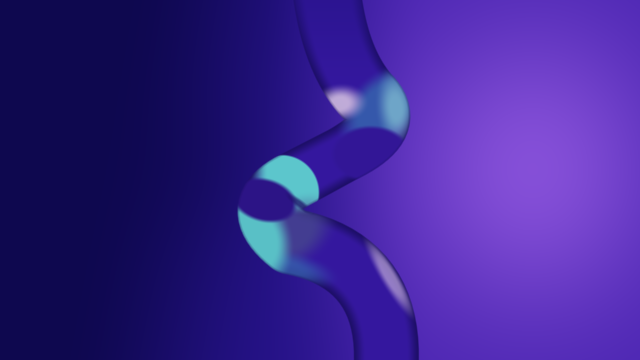
This background is drawn by a WebGL 1 fragment shader. Its source:

```glsl
precision highp float;
uniform vec2 u_resolution;

const vec3 NIGHT = vec3(0.055, 0.030, 0.310);
const vec3 INDIGO = vec3(0.145, 0.070, 0.530);
const vec3 VIOLET = vec3(0.285, 0.140, 0.690);
const vec3 LILAC = vec3(0.520, 0.310, 0.845);
const vec3 GLASS = vec3(0.205, 0.092, 0.620);
const vec3 GLASS_RIM = vec3(0.110, 0.055, 0.400);
const vec3 CYAN = vec3(0.360, 0.775, 0.800);
const vec3 TEAL = vec3(0.210, 0.390, 0.680);
const vec3 SMOKE = vec3(0.280, 0.290, 0.550);
const vec3 PEARL = vec3(0.780, 0.700, 0.860);

// Signed distance to a capsule whose radius runs from ra to rb
float capsule(vec2 p, vec2 a, vec2 b, float ra, float rb) {
  vec2 ab = b - a;
  float h = clamp(dot(p - a, ab) / dot(ab, ab), 0.0, 1.0);
  return length(p - a - ab * h) - mix(ra, rb, h);
}

vec2 bezier(vec2 a, vec2 b, vec2 c, float t) {
  return mix(mix(a, b, t), mix(b, c, t), t);
}

// Curved tube assembled from short capsules
float tube(vec2 p, vec2 a, vec2 b, vec2 c, float ra, float rb) {
  const float STEPS = 20.0;
  float d = 10.0;
  vec2 last = a;
  for (float i = 1.0; i <= STEPS; i++) {
    vec2 next = bezier(a, b, c, i / STEPS);
    float r0 = mix(ra, rb, (i - 1.0) / STEPS);
    float r1 = mix(ra, rb, i / STEPS);
    d = min(d, capsule(p, last, next, r0, r1));
    last = next;
  }
  return d;
}

float ribbon(vec2 p) {
  vec2 upperJoin = vec2(1.0185, 0.734);
  vec2 middleStart = vec2(0.949, 0.569);
  vec2 middleEnd = vec2(0.815, 0.498);
  vec2 lowerJoin = vec2(0.810, 0.329);
  float d = tube(p, vec2(0.905, 1.046), vec2(0.926, 0.838), upperJoin, 0.095, 0.091);
  d = min(d, tube(p, upperJoin, vec2(1.113, 0.653), middleStart, 0.091, 0.079));
  d = min(d, capsule(p, middleStart, middleEnd, 0.079, 0.081));
  d = min(d, tube(p, middleEnd, vec2(0.681, 0.424), lowerJoin, 0.081, 0.092));
  return min(d, tube(p, lowerJoin, vec2(1.093, 0.273), vec2(1.072, -0.03), 0.092, 0.090));
}

// Rotated ellipse mask with a feathered border
float softEllipse(vec2 p, vec2 center, vec2 radii, float angle, float feather) {
  float c = cos(angle), s = sin(angle);
  vec2 q = p - center;
  q = vec2(c * q.x + s * q.y, c * q.y - s * q.x) / radii;
  return 1.0 - smoothstep(1.0 - feather, 1.0 + feather, length(q));
}

vec3 backdrop(vec2 p) {
  vec3 color = mix(NIGHT, INDIGO, smoothstep(0.25, 0.90, p.x - 0.18 * (p.y - 0.5)));
  color = mix(color, VIOLET, smoothstep(0.72, 1.22, p.x));
  vec2 dark = (p - vec2(0.42, 0.53)) / vec2(0.30, 0.22);
  color = mix(color, NIGHT, 0.35 * exp(-dot(dark, dark)));
  vec2 glow = (p - vec2(1.48, 0.53)) / vec2(0.38, 0.42);
  return mix(color, LILAC, exp(-dot(glow, glow)));
}

vec3 glass(vec2 p, float depth) {
  vec3 color = mix(GLASS_RIM, GLASS, smoothstep(-0.003, 0.035, depth));
  color = mix(color, INDIGO, 0.6 * smoothstep(0.72, 1.05, p.y));

  // Reflections of the upper bend
  float wedge = softEllipse(p, vec2(1.065, 0.704), vec2(0.120, 0.070), 0.75, 0.35);
  color = mix(color, TEAL, 0.85 * wedge);
  float sheen = softEllipse(p, vec2(1.100, 0.700), vec2(0.036, 0.075), 0.10, 0.65);
  color = mix(color, mix(CYAN, PEARL, 0.35), 0.75 * sheen);
  float underside = softEllipse(p, vec2(1.030, 0.572), vec2(0.105, 0.075), 0.0, 0.10);
  color = mix(color, GLASS * 0.95, underside);
  float pearl = softEllipse(p, vec2(0.944, 0.713), vec2(0.052, 0.036), 0.10, 0.60);
  color = mix(color, PEARL, 0.95 * pearl);

  // Cyan cap and hollow of the lower bend
  float cap = softEllipse(p, vec2(0.782, 0.465), vec2(0.104), 0.0, 0.035);
  cap *= smoothstep(0.690, 0.745, p.x) * smoothstep(0.400, 0.430, p.y);
  color = mix(color, CYAN, cap);
  float haze = softEllipse(p, vec2(0.815, 0.352), vec2(0.100, 0.065), 0.65, 0.50);
  color = mix(color, SMOKE, 0.75 * haze);
  float trail = softEllipse(p, vec2(0.805, 0.255), vec2(0.090, 0.032), -0.25, 0.65);
  color = mix(color, TEAL, 0.75 * trail);
  float pool = softEllipse(p, vec2(0.705, 0.335), vec2(0.085, 0.115), 0.30, 0.30);
  color = mix(color, CYAN * 0.97, pool);
  float hollow = softEllipse(p, vec2(0.734, 0.444), vec2(0.088, 0.057), -0.25, 0.12);
  color = mix(color, GLASS * 0.85, hollow);
  float crease = softEllipse(p, vec2(0.832, 0.434), vec2(0.036, 0.009), -0.65, 0.60);
  color = mix(color, GLASS_RIM, 0.7 * crease);

  // Streak along the lower arm
  float streak = softEllipse(p, vec2(1.083, 0.231), vec2(0.098, 0.019), -1.03, 0.55);
  color = mix(color, PEARL, 0.65 * streak);
  return mix(color, GLASS_RIM, 0.35 * (1.0 - smoothstep(0.0, 0.008, depth)));
}

void main() {
  vec2 p = gl_FragCoord.xy / u_resolution.y;
  p.x += 0.5 * (16.0 / 9.0 - u_resolution.x / u_resolution.y);
  float d = ribbon(p);
  float pixel = 1.0 / u_resolution.y;
  float coverage = 1.0 - smoothstep(-pixel, pixel, d);
  gl_FragColor = vec4(mix(backdrop(p), glass(p, -d), coverage), 1.0);
}
```
